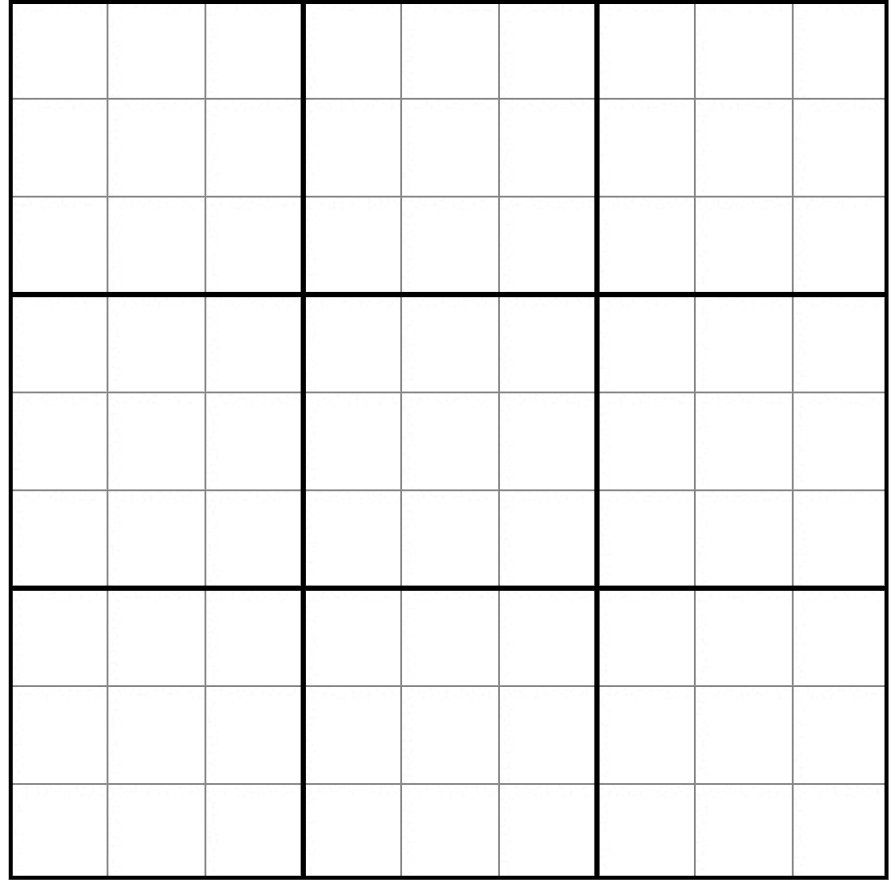
This pattern is drawn by a WebGL 2 fragment shader. Its source:

```glsl
#version 300 es
precision highp float;
// Draws an empty nine by nine grid: thin grey cell lines, heavy black block lines, black frame.

uniform vec2 u_resolution;
out vec4 fragColor;

// Lengths are in units of 1/508 of the canvas height
const float CANVAS_HEIGHT = 508.0;
const vec2 GRID_ORIGIN = vec2(5.5, 0.5);   // from the top left corner
const float CELL = 56.0;
const float CELLS = 9.0;
const float BLOCK = 3.0;                   // cells per block
const float THIN_WIDTH = 1.0;
const float THICK_WIDTH = 3.0;
const float FRAME_WIDTH = 2.3;
const float FRAME_CENTER = 251.15;
const float FRAME_HALF = 250.5;
const float SPECKLE_REACH = 10.0;
const float SPECKLE_SCALE = 0.45;
const float SPECKLE_STRENGTH = 0.035;

const vec3 PAPER = vec3(1.0);
const vec3 THIN_COLOR = vec3(0.5);
const vec3 THICK_COLOR = vec3(0.0);

vec2 randomGradient(vec2 cell) {
    vec3 h = fract(cell.xyx * vec3(0.1031, 0.1030, 0.0973));
    h += dot(h, h.yzx + 33.33);
    float angle = 6.2832 * fract((h.x + h.y) * h.z);
    return vec2(cos(angle), sin(angle));
}

float gradientNoise(vec2 p) {
    vec2 i = floor(p), f = p - i;
    vec2 w = f * f * f * (f * (f * 6.0 - 15.0) + 10.0);
    vec2 e = vec2(0.0, 1.0);
    float a = dot(randomGradient(i), f);
    float b = dot(randomGradient(i + e.yx), f - e.yx);
    float c = dot(randomGradient(i + e.xy), f - e.xy);
    float d = dot(randomGradient(i + e.yy), f - e.yy);
    return mix(mix(a, b, w.x), mix(c, d, w.x), w.y);
}

// Antialiased stroke from the distance to its centre line
float stroke(float dist, float width, float pixel) {
    return clamp((0.5 * width - dist) / pixel + 0.5, 0.0, 1.0);
}

void main() {
    float pixel = CANVAS_HEIGHT / u_resolution.y;
    vec2 p = vec2(gl_FragCoord.x, u_resolution.y - gl_FragCoord.y) * pixel - GRID_ORIGIN;

    // Signed distance to the square frame
    vec2 q = abs(p - FRAME_CENTER) - FRAME_HALF;
    float frameDist = max(q.x, q.y);
    float inside = clamp(0.5 - frameDist / pixel, 0.0, 1.0);

    // Nearest inner line on each axis; every third one is heavy
    vec2 index = clamp(floor(p / CELL + 0.5), 1.0, CELLS - 1.0);
    vec2 lineDist = abs(p - index * CELL);
    float thin = 0.0;
    float thick = stroke(abs(frameDist), FRAME_WIDTH, pixel);
    for (int axis = 0; axis < 2; axis++) {
        bool heavy = mod(index[axis] + 0.5, BLOCK) < 1.0;
        if (heavy) thick = max(thick, inside * stroke(lineDist[axis], THICK_WIDTH, pixel));
        else thin = max(thin, inside * stroke(lineDist[axis], THIN_WIDTH, pixel));
    }

    // Faint speckle on the paper along the top and left of each cell
    vec2 local = mod(p, CELL);
    float nearLine = 1.0 - smoothstep(0.5 * SPECKLE_REACH, SPECKLE_REACH, min(local.x, local.y));
    float speckle = max(gradientNoise(p * SPECKLE_SCALE), 0.0) * nearLine * inside;

    vec3 color = PAPER - SPECKLE_STRENGTH * speckle;
    color = mix(color, THIN_COLOR, thin);
    color = mix(color, THICK_COLOR, thick);
    fragColor = vec4(color, 1.0);
}
```
